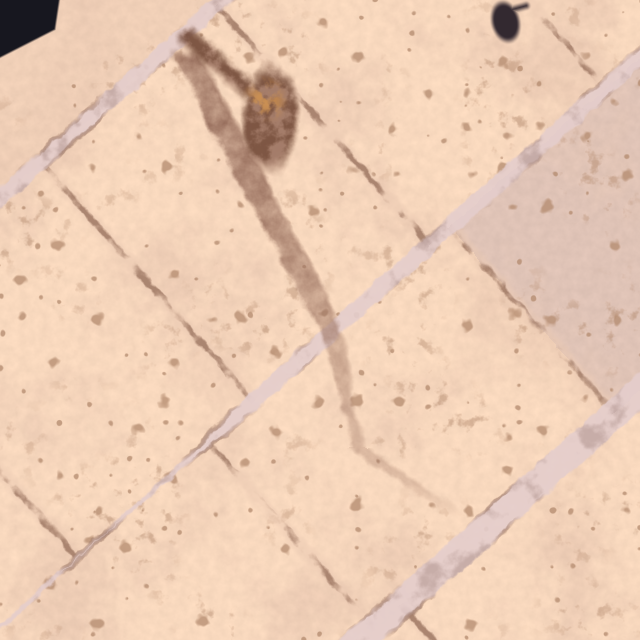
Reproduce this texture procedurally as a WebGL 2 fragment shader.

```glsl
#version 300 es
precision highp float;
uniform vec2 u_resolution;
out vec4 fragColor;

const vec3 CREAM = vec3(0.975, 0.85, 0.745);
const vec3 TAN = vec3(0.92, 0.79, 0.70);
const vec3 PINK_SLAB = vec3(0.875, 0.765, 0.715);
const vec3 MORTAR = vec3(0.895, 0.805, 0.80);
const vec3 MORTAR_DIRT = vec3(0.76, 0.66, 0.65);
const vec3 PIT = vec3(0.70, 0.54, 0.43);
const vec3 CRACK = vec3(0.62, 0.47, 0.39);
const vec3 STAIN = vec3(0.60, 0.44, 0.37);
const vec3 RUST = vec3(0.43, 0.27, 0.20);
const vec3 GOLD = vec3(0.76, 0.52, 0.27);
const vec3 SHADOW = vec3(0.09, 0.09, 0.12);
const vec3 DROP = vec3(0.20, 0.16, 0.19);

const vec2 ALONG = vec2(0.747, 0.665);      // direction of the courses
const vec2 ACROSS = vec2(0.665, -0.747);
const vec3 BED_POS = vec3(0.231, 0.732, 1.122);
const vec3 BED_HALF = vec3(0.012, 0.012, 0.022);
const vec4 SLAB_PITCH = vec4(0.78, 0.368, 0.505, 0.505);   // one per course
const vec4 SLAB_SHIFT = vec4(-0.30, 0.247, 0.289, -0.16);
const float CRACK_HALF = 0.0035;
const float WOBBLE = 0.008;

vec2 hash2(vec2 p) {
    vec3 a = fract(p.xyx * vec3(0.1031, 0.1030, 0.0973));
    a += dot(a, a.yzx + 33.33);
    return fract((a.xx + a.yz) * a.zy);
}

float corner(vec2 cell, vec2 f, vec2 o) {
    float angle = 6.2832 * hash2(cell + o).x;
    return dot(vec2(cos(angle), sin(angle)), f - o);
}

float noise(vec2 p) {
    vec2 c = floor(p), f = fract(p);
    vec2 w = f * f * f * (f * (f * 6.0 - 15.0) + 10.0);
    return mix(mix(corner(c, f, vec2(0, 0)), corner(c, f, vec2(1, 0)), w.x),
               mix(corner(c, f, vec2(0, 1)), corner(c, f, vec2(1, 1)), w.x), w.y);
}

float fbm(vec2 p) {
    float sum = 0.0, amp = 0.7;
    for (int i = 0; i < 4; i++) {
        sum += amp * noise(p);
        p = mat2(1.6, 1.2, -1.2, 1.6) * p + 17.3;
        amp *= 0.5;
    }
    return sum;
}

// Scattered round pits, one candidate per grid cell
float pits(vec2 p, float density, float keep) {
    vec2 g = p * density, cell = floor(g);
    vec2 pick = hash2(cell + 71.0);
    float d = length(fract(g) - 0.3 - 0.4 * hash2(cell + 9.0)) + 0.12 * noise(p * 95.0);
    float radius = 0.06 + 0.10 * pick.y;
    return step(pick.x, keep) * (1.0 - smoothstep(radius - 0.06, radius + 0.06, d));
}

float segment(vec2 p, vec2 a, vec2 b) {
    vec2 ab = b - a;
    return length(p - a - ab * clamp(dot(p - a, ab) / dot(ab, ab), 0.0, 1.0));
}

void main() {
    vec2 uv = gl_FragCoord.xy / u_resolution;
    float soft = max(0.0015, 1.0 / u_resolution.y);
    vec2 ragged = vec2(fbm(uv * 38.0 + 40.0), fbm(uv * 38.0 + 80.0));
    vec2 p = uv + WOBBLE * ragged;
    vec2 q = vec2(dot(p - vec2(0, 1), ALONG), dot(p - vec2(0, 1), ACROSS));
    float patchy = fbm(uv * 14.0 + 5.0);

    // Courses, slabs and joint distances
    int course = 0;
    float bed = 1.0;
    for (int i = 0; i < 3; i++) {
        float thin = i == 1 ? mix(0.25, 1.0, smoothstep(-0.32, -0.10, q.x)) : 1.0;
        bed = min(bed, abs(q.y - BED_POS[i]) - BED_HALF[i] * thin);
        course += int(step(BED_POS[i], q.y));
    }
    float u = (q.x - SLAB_SHIFT[course]) / SLAB_PITCH[course];
    float cross_d = abs(fract(u + 0.5) - 0.5) * SLAB_PITCH[course];

    // Slab faces, mottled
    float tint = smoothstep(-0.12, 0.5, fbm(uv * 5.0) + 0.35 * fbm(uv * 26.0));
    vec3 color = mix(CREAM, TAN, tint * 0.85);
    if (course == 2 && u > 0.0) color = mix(PINK_SLAB, TAN, tint * 0.25);
    if (course == 0) color = mix(color, TAN, 0.6);
    color *= 1.0 + 0.045 * fbm(uv * 65.0);

    // Worn patches and pits
    float worn = smoothstep(0.12, 0.42, fbm(uv * 34.0)) * smoothstep(-0.1, 0.35, noise(uv * 7.0 + 3.0));
    color = mix(color, PIT, 0.5 * worn);
    color = mix(color, PIT, 0.75 * max(pits(uv, 17.0, 0.22), pits(uv + 0.37, 36.0, 0.10)));

    // Broken cracks between slabs, then pale mortar with dirty edges
    float broken = smoothstep(-0.22, 0.18, patchy + 0.3 * ragged.x);
    float crack = 1.0 - smoothstep(CRACK_HALF - soft, CRACK_HALF + 2.0 * soft, cross_d);
    float dust = 1.0 - smoothstep(0.004, 0.016, cross_d);
    color = mix(color, TAN, 0.5 * dust);
    color = mix(color, CRACK, 0.85 * crack * broken);
    float mortar = 1.0 - smoothstep(-soft, 2.0 * soft, bed);
    vec3 fill = mix(MORTAR, MORTAR_DIRT, smoothstep(0.05, 0.4, patchy + 0.35 * ragged.y));
    color = mix(color, fill, 0.9 * mortar);
    float rim = 1.0 - smoothstep(0.001, 0.0045, abs(bed));
    color = mix(color, CRACK, 0.6 * rim * smoothstep(-0.05, 0.3, fbm(uv * 11.0 + 60.0)));

    // Bent stain trail, thinning downwards
    float pathX = 0.28 + 0.53 * (0.935 - p.y) - 0.3 * max(0.49 - p.y, 0.0) + 1.25 * max(0.3 - p.y, 0.0);
    float trail = abs(p.x - pathX) * (p.y < 0.3 ? 0.56 : 0.88);
    float trailHalf = mix(0.007, 0.018, smoothstep(0.35, 0.6, p.y)) + 0.008 * patchy;
    float strength = mix(0.35, 0.85, smoothstep(0.25, 0.75, p.y)) * (0.85 + 0.6 * ragged.x);
    strength *= smoothstep(0.18, 0.25, p.y) * (1.0 - smoothstep(0.90, 0.93, p.y));
    color = mix(color, STAIN, clamp(strength, 0.0, 1.0) * (1.0 - smoothstep(-0.004, 0.006, trail - trailHalf)));

    // Rusty blot and its branch
    float blot = (length((p - vec2(0.423, 0.81)) / vec2(0.044, 0.078)) - 1.0) * 0.05;
    blot = min(blot, segment(p, vec2(0.293, 0.941), vec2(0.40, 0.85)) - 0.014) + 0.012 * patchy;
    vec3 rust = mix(RUST, STAIN, smoothstep(-0.1, 0.4, ragged.y + 0.5 * patchy + 0.1));
    float glow = 1.0 - smoothstep(0.01, 0.04, length(p - vec2(0.417, 0.845)));
    rust = mix(rust, GOLD, glow * smoothstep(-0.2, 0.2, ragged.x));
    color = mix(color, rust, 0.88 * (1.0 - smoothstep(-0.012, 0.008, blot)));

    // Dark drop with a tail, and the shaded corner
    float drop = (length((uv - vec2(0.79, 0.966)) * mat2(0.97, 0.24, -0.24, 0.97) / vec2(0.021, 0.031)) - 1.0) * 0.025;
    drop = min(drop, segment(uv, vec2(0.80, 0.985), vec2(0.822, 0.991)) - 0.004);
    color = mix(color, DROP, 1.0 - smoothstep(-0.006, 0.005, drop));
    float shade = max(uv.x + 0.15 * (1.0 - uv.y) - 0.092, 0.89 * (0.911 + 0.51 * uv.x - uv.y));
    color = mix(color, SHADOW, 1.0 - smoothstep(-soft, 2.0 * soft, shade));

    fragColor = vec4(clamp(color, 0.0, 1.0), 1.0);
}
```
